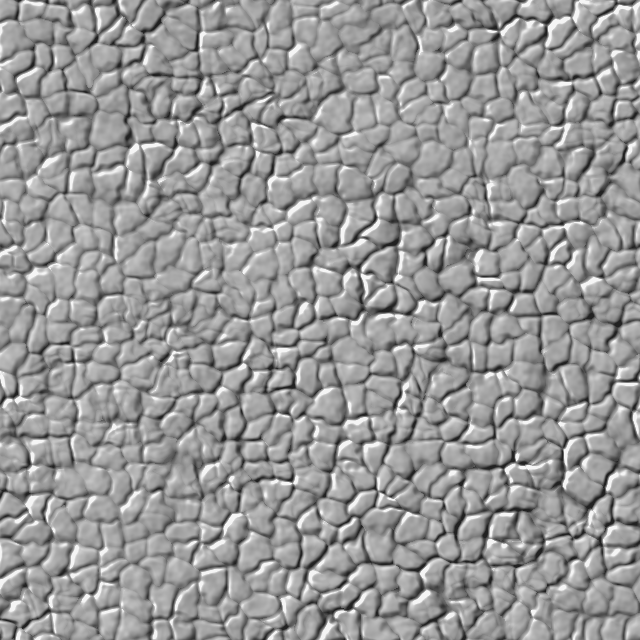
A WebGL 2 fragment shader for this texture:

```glsl
#version 300 es
precision highp float;
// Grey pebbled leather: irregular raised grains split by creases, lit from the upper left.

uniform vec2 u_resolution;
out vec4 fragColor;

float hash(vec2 p) {
    vec3 q = fract(vec3(p.xyx) * 0.1031);
    q += dot(q, q.yzx + 33.33);
    return fract((q.x + q.y) * q.z);
}

vec2 hash2(vec2 p) {
    return vec2(hash(p), hash(p + 57.3));
}

float noise(vec2 p) {
    vec2 i = floor(p), f = fract(p);
    f = f * f * (3.0 - 2.0 * f);
    return mix(mix(hash(i), hash(i + vec2(1, 0)), f.x),
               mix(hash(i + vec2(0, 1)), hash(i + vec2(1, 1)), f.x), f.y);
}

vec2 grainCentre(vec2 cell) {
    return cell + 0.5 + 0.8 * (hash2(cell) - 0.5);
}

// Grain height: about 0 on the tops, down to -1 in the deepest creases
float grains(vec2 p, float creaseWidth) {
    vec2 base = floor(p), home = base;
    float nearest = 9.0;
    for (int y = -1; y <= 1; y++)
    for (int x = -1; x <= 1; x++) {
        vec2 cell = base + vec2(x, y);
        vec2 d = grainCentre(cell) - p;
        if (dot(d, d) < nearest) {
            nearest = dot(d, d);
            home = cell;
        }
    }
    // Each pair of neighbours shares a crease of its own depth
    vec2 centre = grainCentre(home);
    float height = 1.0;
    for (int y = -1; y <= 1; y++)
    for (int x = -1; x <= 1; x++) {
        if (x == 0 && y == 0) continue;
        vec2 cell = home + vec2(x, y);
        vec2 other = grainCentre(cell);
        float edge = dot(0.5 * (centre + other) - p, normalize(other - centre));
        float depth = mix(0.2, 1.0, hash(home + cell + 11.0));
        height *= 1.0 - depth * (1.0 - smoothstep(-0.06, creaseWidth, edge));
    }
    return height - 1.0 - 0.9 * min(nearest, 0.6);
}

// Leather surface in grain units
float relief(vec2 p) {
    vec2 bend = vec2(noise(p * 0.8), noise(p * 0.8 + 41.0)) - 0.5;
    vec2 ripple = vec2(noise(p * 2.9 + 7.0), noise(p * 2.9 + 83.0)) - 0.5;
    vec2 q = p + 0.6 * bend + 0.24 * ripple;
    float depth = mix(0.55, 1.25, noise(p * 0.2 + 5.0));
    float splitting = smoothstep(0.4, 0.85, noise(p * 0.45 + 19.0));
    float h = depth * grains(q, 0.23);
    h += 0.3 * splitting * grains(q * 1.5 + 31.0, 0.28);
    h += 0.3 * noise(p * 2.3) + 0.13 * noise(p * 5.0);
    return h - 0.15;
}

void main() {
    vec2 p = gl_FragCoord.xy / min(u_resolution.x, u_resolution.y) * 26.0;
    vec2 toLight = normalize(vec2(-0.75, 0.7));

    // Slope towards the light, measured across a small step
    float reach = 0.085;
    float near = relief(p + toLight * reach);
    float far = relief(p - toLight * reach);
    float slope = (far - near) / (2.0 * reach);
    float level = 0.5 * (near + far);

    // Diffuse tone, broken glossy rims and shaded creases
    float lit = max(slope, 0.0), shaded = min(slope, 0.0);
    float gloss = smoothstep(0.4, 0.85, noise(p * 1.4 + 63.0));
    float tone = 0.655 + 0.05 * lit + 0.075 * shaded + 0.17 * level;
    tone += 0.035 * lit * lit * gloss;
    tone += 0.07 * (noise(p * 4.5 + 15.0) - 0.5);
    tone += 0.05 * (noise(p * 0.6 + 27.0) - 0.5);

    fragColor = vec4(vec3(clamp(tone, 0.13, 0.96)), 1.0);
}
```
